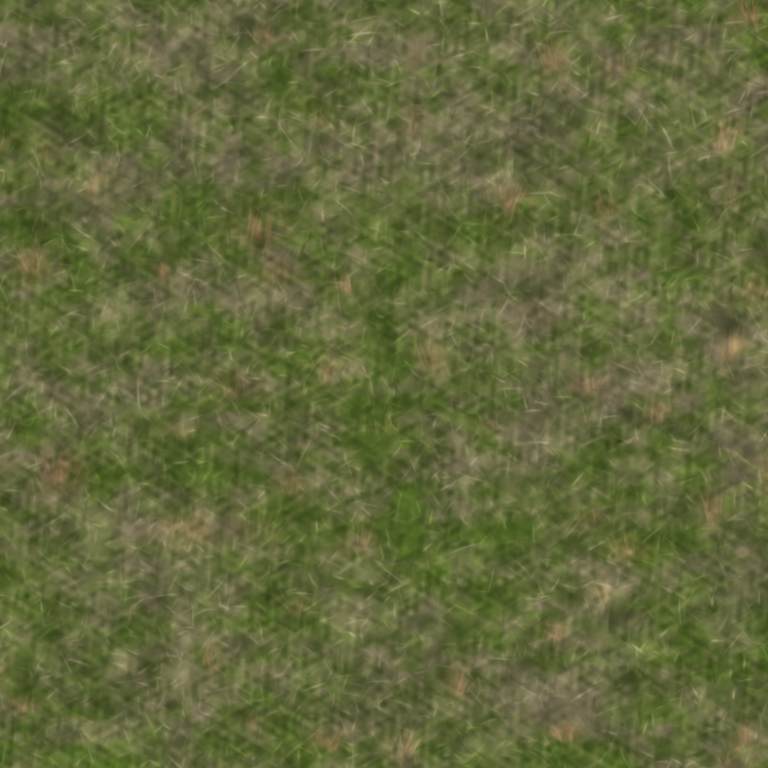
Reproduce this texture procedurally as a Shadertoy shader.

```glsl
// Rough meadow: green grass, dry straw thatch and scattered rusty tufts.
#define LAYERS 16
#define BLADE_WIDTH 0.0017
#define SOFTNESS 0.0016
#define BLADE_OPACITY 0.75
#define TUFT_CELLS 9.0
#define TUFT_CHANCE 0.6
#define TUFT_BLADES 9
#define PATCH_SCALE 8.0
#define CLUMP_SCALE 30.0
#define GRAIN 0.62

const float PI = 3.14159;
const vec3 GREEN_GROUND = vec3(0.30, 0.38, 0.14);
const vec3 DRY_GROUND   = vec3(0.45, 0.425, 0.315);
const vec3 GREEN_BLADE  = vec3(0.44, 0.49, 0.26);
const vec3 STRAW_BLADE  = vec3(0.57, 0.54, 0.42);
const vec3 RUST         = vec3(0.52, 0.41, 0.27);
const vec3 TUFT_STRAW   = vec3(0.62, 0.55, 0.41);

float hash(vec2 p) {
    return fract(sin(dot(p, vec2(127.1, 311.7))) * 43758.5453);
}

float noise(vec2 p) {
    vec2 i = floor(p), f = fract(p);
    f = f * f * (3.0 - 2.0 * f);
    return mix(mix(hash(i), hash(i + vec2(1, 0)), f.x),
               mix(hash(i + vec2(0, 1)), hash(i + vec2(1, 1)), f.x), f.y);
}

float fbm(vec2 p) {
    float sum = 0.0, amp = 0.5;
    for (int i = 0; i < 4; i++) {
        sum += amp * noise(p);
        p = mat2(1.6, 1.2, -1.2, 1.6) * p + 7.3;
        amp *= 0.55;
    }
    return sum / 1.01;
}

// Noise drawn out into fibres along one direction
float fibres(vec2 p, float angle) {
    vec2 d = vec2(cos(angle), sin(angle));
    return noise(vec2(dot(p, d) * 48.0, dot(p, vec2(-d.y, d.x)) * 150.0));
}

// Coverage of a curved, tapering blade rooted at the origin
float blade(vec2 p, float angle, float len, float bend) {
    vec2 d = vec2(cos(angle), sin(angle));
    float along = dot(p, d) / len;
    float across = abs(dot(p, vec2(-d.y, d.x)) - bend * len * along * along);
    float width = BLADE_WIDTH * (1.0 - 0.6 * along);
    float soft = SOFTNESS + 0.4 / iResolution.y;
    return (1.0 - smoothstep(width - soft, width + soft, across))
         * smoothstep(0.0, 0.35, along) * (1.0 - smoothstep(0.5, 1.0, along));
}

// One layer of loose blades, one per grid cell, most of them faint
vec3 bladeLayer(vec3 color, vec2 uv, float layer, float dry) {
    float cells = 11.0 + 21.0 * hash(vec2(layer, 4.7));
    vec2 shift = vec2(hash(vec2(layer, 1.3)), hash(vec2(layer, 2.9)));
    vec2 p = uv * cells + shift;
    for (int y = -1; y <= 1; y++)
    for (int x = -1; x <= 1; x++) {
        vec2 cell = floor(p) + vec2(x, y);
        vec2 id = cell + layer * 37.0;
        vec2 root = cell + vec2(hash(id), hash(id + 11.1));
        float angle = PI * hash(id + 23.7);
        float len = mix(0.5, 0.95, hash(id + 31.9)) / cells;
        float bend = 0.5 * hash(id + 43.3) - 0.25;
        float kind = hash(id + 57.1), tone = hash(id + 71.7), fade = hash(id + 83.9);
        float cover = blade((p - root) / cells, angle, len, bend);
        vec3 tint = mix(GREEN_BLADE, STRAW_BLADE, smoothstep(kind - 0.3, kind + 0.3, dry));
        cover *= BLADE_OPACITY * mix(0.2, 1.0, fade * fade);
        color = mix(color, tint * mix(0.62, 1.2, tone), cover);
    }
    return color;
}

// Upright fans of dry stems around a soft, ragged heart
vec3 tufts(vec3 color, vec2 uv) {
    vec2 p = uv * TUFT_CELLS;
    float ragged = smoothstep(0.2, 0.75, fbm(uv * vec2(75.0, 40.0)));
    for (int y = -1; y <= 1; y++)
    for (int x = -1; x <= 1; x++) {
        vec2 cell = floor(p) + vec2(x, y);
        vec2 id = cell + 517.0;
        if (hash(id) > TUFT_CHANCE) continue;
        vec2 root = cell + vec2(hash(id + 3.1), hash(id + 5.3));
        vec2 q = (p - root) / TUFT_CELLS;
        float size = mix(0.035, 0.08, hash(id + 7.7));
        float strength = mix(0.25, 0.9, hash(id + 9.9));
        float lean = 0.6 * hash(id + 13.3) - 0.3;
        float pale = hash(id + 15.7);
        float spread = mix(0.25, 0.6, hash(id + 19.9));
        vec2 heart = (q - vec2(0.0, 0.3 * size)) / (size * vec2(spread, 0.36));
        vec3 heartColor = mix(RUST, TUFT_STRAW * 0.87, pale * 0.7);
        color = mix(color, heartColor, exp(-dot(heart, heart)) * strength * ragged);
        for (int i = 0; i < TUFT_BLADES; i++) {
            vec2 key = id + float(i) * 17.3;
            float angle = PI * 0.5 + lean + 0.8 * (hash(key + 1.7) - 0.5);
            float len = size * mix(0.5, 1.0, hash(key + 2.3));
            vec2 offset = vec2(spread * size * (hash(key + 4.1) - 0.5), 0.0);
            float cover = blade(q - offset, angle, len, 0.4 * hash(key + 6.1) - 0.2);
            vec3 tint = mix(RUST, TUFT_STRAW, 0.5 * (pale + hash(key + 8.9)));
            color = mix(color, tint, cover * strength * 0.65);
        }
    }
    return color;
}

void mainImage(out vec4 fragColor, in vec2 fragCoord) {
    vec2 uv = fragCoord / iResolution.y;

    // Broad patches broken up by small clumps and matted fibres
    float broad = fbm(uv * PATCH_SCALE * vec2(1.0, 1.6));
    float clump = fbm(uv * CLUMP_SCALE * vec2(1.0, 1.4) + 19.0);
    float mat = (fibres(uv, 0.5) + fibres(uv + 3.0, 2.6) + fibres(uv + 8.0, 1.5)) / 3.0;
    float dry = smoothstep(0.22, 0.78, 0.42 * broad + 0.4 * clump + 0.18 * mat);
    dry = clamp(0.5 + 1.25 * (dry - 0.5), 0.0, 1.0);
    vec3 color = mix(GREEN_GROUND, DRY_GROUND, dry);

    for (int i = 0; i < LAYERS; i++) color = bladeLayer(color, uv, float(i), dry);
    color = tufts(color, uv);

    // Fibre shading, gentle hollows and highlights
    color *= 1.0 + GRAIN * (mat - 0.5);
    color *= 1.0 + GRAIN * 0.7 * (fbm(uv * 26.0 + 40.0) - 0.5);
    fragColor = vec4(color, 1.0);
}
```
